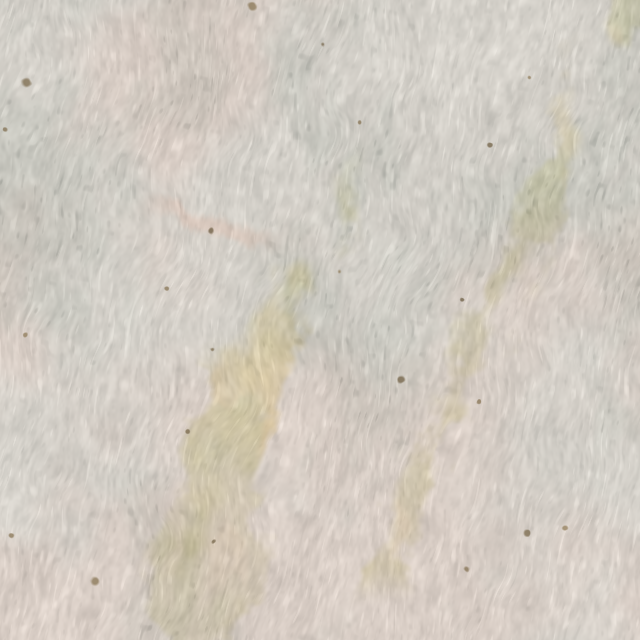
Give the GLSL for this texture, as a WebGL 2 fragment shader.

```glsl
#version 300 es
precision highp float;
// Pale handmade paper: short leaning fibres from stretched value noise over
// soft grey and pink clouds, with ragged olive stains along two curved streaks
// and a few brown specks scattered on a jittered grid.

uniform vec2 u_resolution;
out vec4 fragColor;

const vec3 PAPER = vec3(0.836, 0.815, 0.787);
const vec3 COOL_GREY = vec3(0.765, 0.760, 0.728);
const vec3 PINK_TINT = vec3(1.016, 0.988, 0.982);
const vec3 OLIVE_TINT = vec3(0.935, 0.930, 0.815);
const vec3 OCHRE_TINT = vec3(0.985, 0.950, 0.830);
const vec3 SPECK_BROWN = vec3(0.50, 0.43, 0.31);

// Integer hash of a cell, giving a value from 0 to 1.
float hash(vec2 cell, uint seed) {
    uvec2 k = uvec2(ivec2(cell));
    uint h = k.x * 1597334677u ^ k.y * 3812015801u ^ seed * 2798796415u;
    h = (h ^ (h >> 16)) * 2246822519u;
    h = (h ^ (h >> 13)) * 3266489917u;
    h ^= h >> 16;
    return float(h >> 8) / 16777216.0;
}

float noise(vec2 p, uint seed) {
    vec2 cell = floor(p);
    vec2 f = fract(p);
    f = f * f * (3.0 - 2.0 * f);
    float low = mix(hash(cell, seed), hash(cell + vec2(1, 0), seed), f.x);
    float high = mix(hash(cell + vec2(0, 1), seed), hash(cell + vec2(1, 1), seed), f.x);
    return mix(low, high, f.y);
}

float fbm(vec2 p, uint seed) {
    float sum = 0.0;
    float weight = 0.533;
    for (uint i = 0u; i < 4u; i++) {
        sum += weight * noise(p, seed + i);
        p = mat2(1.6, 1.2, -1.2, 1.6) * p + 7.3;
        weight *= 0.5;
    }
    return sum;
}

// Coordinates across and along the slightly bent fibres.
vec2 fibreSpace(vec2 p, float lean) {
    vec2 bend = vec2(noise(p * 8.0, 11u), noise(p * 19.0, 12u)) - 0.5;
    float across = p.x * cos(lean) - p.y * sin(lean);
    float along = p.x * sin(lean) + p.y * cos(lean);
    return vec2(across + 0.030 * bend.x + 0.014 * bend.y, along);
}

// Signed brightness of the fibre mat: soft grain, pale strands, dark gaps.
float fibres(vec2 q, float roughness) {
    float grain = 0.50 * noise(q * vec2(185.0, 58.0), 21u)
                + 0.30 * noise(q * vec2(105.0, 36.0), 22u)
                + 0.20 * noise(q * vec2(300.0, 140.0), 23u) - 0.5;
    float strands = smoothstep(0.68, 0.98, noise(q * vec2(210.0, 42.0), 24u));
    float gaps = smoothstep(0.70, 1.0, noise(q * vec2(170.0, 64.0), 25u));
    return 0.125 * grain + 0.045 * strands - 0.055 * gaps * roughness;
}

// Coverage of a ragged vertical streak around a centre line.
float streak(vec2 p, float centre, float halfWidth, float ragged) {
    float edge = abs(p.x - centre) - halfWidth + 0.16 * ragged;
    return 1.0 - smoothstep(-0.018, 0.014, edge);
}

// Dark specks: x is coverage, y a per-speck tone.
vec2 specks(vec2 p, float cells, float density) {
    vec2 home = floor(p * cells);
    vec2 result = vec2(0.0);
    for (int j = -1; j <= 1; j++) {
        for (int i = -1; i <= 1; i++) {
            vec2 cell = home + vec2(i, j);
            vec2 centre = (cell + vec2(hash(cell, 31u), hash(cell, 32u))) / cells;
            float size = hash(cell, 33u);
            float radius = mix(0.0022, 0.0075, size * size * size);
            float wobble = 0.003 * (noise(p * 160.0, 34u) - 0.5);
            float d = length(p - centre) + wobble;
            float cover = 1.0 - smoothstep(radius * 0.5, radius + 0.002, d);
            cover *= step(hash(cell, 35u), density);
            if (cover > result.x) result = vec2(cover, hash(cell, 36u));
        }
    }
    return result;
}

void main() {
    vec2 p = gl_FragCoord.xy / u_resolution.y;
    vec2 q = fibreSpace(p, 0.19);

    // Broad clouds of cool grey and faint pink.
    float cloud = fbm(p * vec2(4.2, 3.4) + 2.7, 41u);
    float mottle = fbm(q * vec2(30.0, 17.0), 46u);
    float grey = smoothstep(0.46, 0.74, cloud + 0.45 * (mottle - 0.5) + 0.06 * (p.y - 0.5));
    float pink = smoothstep(0.38, 0.66, fbm(p * 3.3 + 9.1, 51u) + 0.12 * (0.5 - p.y));
    vec3 colour = mix(PAPER, COOL_GREY, 0.75 * grey);
    colour *= mix(vec3(0.992, 1.0, 1.0), PINK_TINT, pink);
    colour += 0.07 * (mottle - 0.5);

    // A faint slanting blush.
    float blushLine = abs(p.y - 0.74 + 0.27 * p.x + 0.05 * (mottle - 0.5));
    float blush = (1.0 - smoothstep(0.004, 0.024, blushLine))
                * smoothstep(0.20, 0.30, p.x) * (1.0 - smoothstep(0.38, 0.45, p.x));
    colour *= mix(vec3(1.0), vec3(1.01, 0.955, 0.935), blush);

    // Olive stains, broken into patches, with ochre in places.
    float ragged = fbm(p * 13.0, 61u) - 0.5;
    float patches = smoothstep(0.40, 0.56, fbm(p * vec2(7.0, 6.0) + 4.0, 66u));
    float main1 = streak(p, 0.30 + 0.05 * p.y + 0.38 * p.y * p.y, 0.075 - 0.045 * p.y, ragged)
                * (1.0 - smoothstep(0.60, 0.80, p.y))
                * mix(0.55 * (1.0 - smoothstep(0.36, 0.50, p.y)), 1.0, patches);
    float side = streak(p, 0.55 + 0.43 * p.y, 0.038, ragged)
               * smoothstep(0.05, 0.12, p.y) * patches * 0.75;
    float stain = max(main1, side) * (0.75 + 0.7 * (mottle - 0.3));
    float ochre = smoothstep(0.54, 0.70, fbm(p * vec2(14.0, 7.0), 71u));
    colour *= mix(vec3(1.0), mix(OLIVE_TINT, OCHRE_TINT, ochre), clamp(stain, 0.0, 1.1));

    // Fibre relief and scattered specks.
    float relief = fibres(q, 0.6 + 0.7 * grey);
    colour += relief * mix(vec3(1.06, 1.0, 0.98), vec3(1.0), step(0.0, relief));
    vec2 speck = specks(p, 7.0, 0.35);
    colour = mix(colour, SPECK_BROWN * mix(0.85, 1.2, speck.y), 0.75 * speck.x);

    fragColor = vec4(clamp(colour, 0.0, 1.0), 1.0);
}
```
